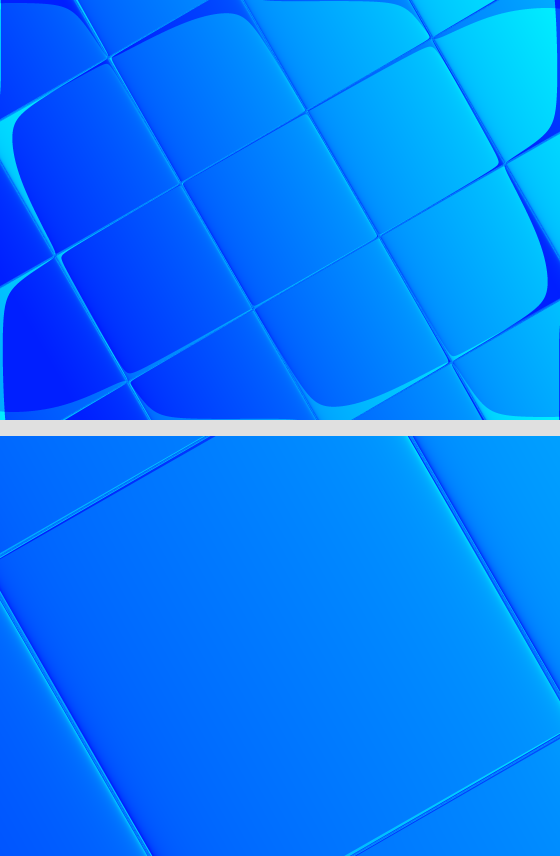
Top: the whole. Bottom: its middle third, enlarged.
A Shadertoy shader for this background:

```glsl
// Blue to cyan diagonal gradient seen through tilted, curved glass tiles.

const float TILE_ANGLE = 0.5236;  // 30 degrees
const float TILE_SIZE = 0.346;    // side of a tile, in canvas heights
const float CURVATURE = 0.0111;   // strength of the bend at tile borders
const int SAMPLES = 5;            // supersampling grid per axis

const float PI = 3.14159265;
const vec2 GRADIENT_SLOPE = vec2(0.48, 0.27);
const float GREEN_MIDDLE = 0.48;
const float GREEN_LOW = 0.12;
const float GREEN_HIGH = 0.95;

mat2 rotation(float angle) {
    float c = cos(angle), s = sin(angle);
    return mat2(c, s, -s, c);
}

// Smooth backdrop, p measured from the canvas centre
vec3 gradientColor(vec2 p, vec2 slope) {
    float green = GREEN_MIDDLE + dot(p, slope);
    return vec3(0.0, clamp(green, GREEN_LOW, GREEN_HIGH), 1.0);
}

// Each tile pushes the view outwards, steeply so near its borders
vec2 bendThroughTiles(vec2 p, mat2 turn, float size, float strength) {
    vec2 q = p * turn;
    q += strength * tan(q * PI / size);
    return turn * q;
}

// Repeat the backdrop beyond the canvas edges
vec2 wrapToCanvas(vec2 p, vec2 canvas) {
    return (fract(p / canvas + 0.5) - 0.5) * canvas;
}

void mainImage(out vec4 fragColor, in vec2 fragCoord) {
    vec2 canvas = vec2(iResolution.x / iResolution.y, 1.0);
    mat2 turn = rotation(TILE_ANGLE);
    vec3 color = vec3(0.0);

    // Average a grid of samples to smooth the folds
    for (int j = 0; j < SAMPLES; j++) {
        for (int i = 0; i < SAMPLES; i++) {
            vec2 jitter = (vec2(i, j) + 0.5) / float(SAMPLES) - 0.5;
            vec2 p = (fragCoord + jitter - 0.5 * iResolution.xy) / iResolution.y;
            vec2 bent = bendThroughTiles(p, turn, TILE_SIZE, CURVATURE);
            color += gradientColor(wrapToCanvas(bent, canvas), GRADIENT_SLOPE);
        }
    }
    fragColor = vec4(color / float(SAMPLES * SAMPLES), 1.0);
}
```
